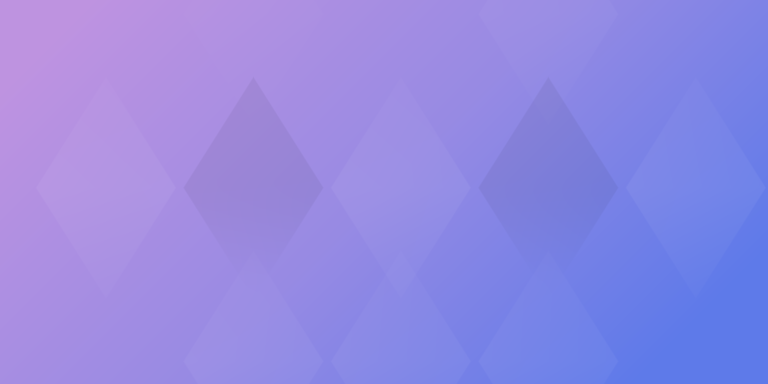
A WebGL 2 fragment shader for this background:

```glsl
#version 300 es
precision highp float;

uniform vec2 u_resolution;
out vec4 outColor;

const vec3 ORCHID = vec3(0.745, 0.576, 0.880);
const vec3 LAVENDER = vec3(0.590, 0.541, 0.892);
const vec3 AZURE = vec3(0.370, 0.478, 0.914);

const vec2 HALF_SIZE = vec2(0.182, 0.288);
const vec2 SPACING = vec2(0.384, 0.452);
const vec2 FIRST_CENTER = vec2(0.276, 0.511);

// Diagonal three-colour ramp, t runs from upper left to lower right
vec3 ramp(float t) {
    vec3 warm = mix(ORCHID, LAVENDER, smoothstep(0.0, 1.0, t) * 0.2
        + 0.8 * clamp((t - 0.08) / 0.42, 0.0, 1.0));
    warm = mix(ORCHID, LAVENDER, clamp((t - 0.08) / 0.42, 0.0, 1.0));
    return mix(warm, AZURE, clamp((t - 0.5) / 0.38, 0.0, 1.0));
}

// Signed distance to the edges of a diamond
float diamond(vec2 p, vec2 halfSize) {
    vec2 q = abs(p) / halfSize;
    return (q.x + q.y - 1.0) * halfSize.x * halfSize.y / length(halfSize);
}

// Tint of a grid cell: positive lightens, negative darkens
float cellTint(int row, int col) {
    bool odd = col % 2 == 1;
    if (row == 0) return odd ? -0.055 : 0.055;
    if (row < 0) return col > 0 && col < 4 ? 0.045 : 0.0;
    return odd ? 0.01 * float(col) : 0.0;
}

// Light tiles fade towards both tips, dark tiles towards the lower tip
float tileFade(float height, float tint) {
    return tint < 0.0 ? smoothstep(-1.0, 0.1, height)
                      : 1.0 - 0.65 * abs(height);
}

void main() {
    vec2 p = gl_FragCoord.xy / u_resolution.y;
    float aspect = u_resolution.x / u_resolution.y;
    float pixel = 1.0 / u_resolution.y;

    vec3 color = ramp((p.x + 1.0 - p.y) / (aspect + 1.0));

    // Rows of translucent diamonds
    for (int row = 1; row >= -1; row--) {
        for (int col = 0; col < 5; col++) {
            vec2 local = p - FIRST_CENTER - SPACING * vec2(col, row);
            float cover = 1.0 - smoothstep(-pixel, pixel, diamond(local, HALF_SIZE));
            float tint = cellTint(row, col);
            float alpha = cover * abs(tint) * tileFade(local.y / HALF_SIZE.y, tint);
            color = mix(color, vec3(step(0.0, tint)), alpha);
        }
    }

    outColor = vec4(color, 1.0);
}
```
